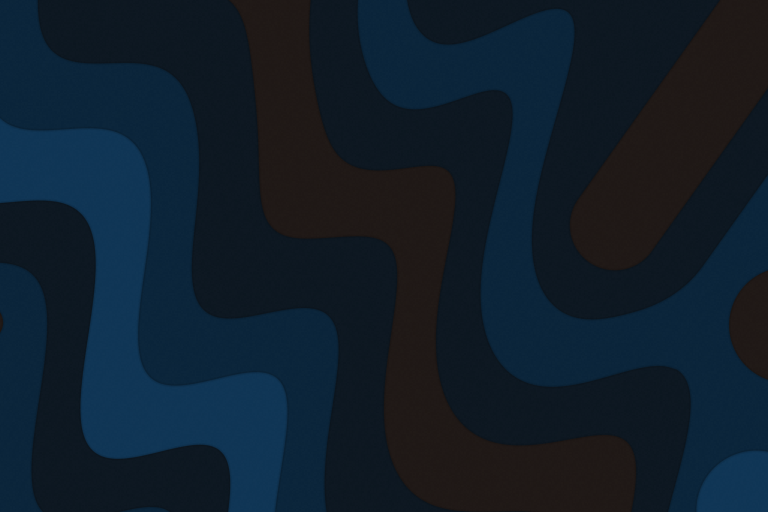
Write a Shadertoy shader that draws this background.

```glsl
// Flowing dark camouflage: wavy diagonal bands in navy, teal, blue and brown.
// A slanted ramp is bent by a chirped cosine and sliced into bands at set levels;
// a capsule and a few discs are laid over it, then a faint rim and grain are added.

const vec3 NIGHT = vec3(0.052, 0.092, 0.130);
const vec3 TEAL  = vec3(0.043, 0.145, 0.230);
const vec3 BLUE  = vec3(0.062, 0.210, 0.335);
const vec3 BROWN = vec3(0.124, 0.097, 0.088);

float hash(vec2 p) {
    return fract(sin(dot(p, vec2(12.9898, 78.233))) * 43758.5453);
}

float softMin(float a, float b, float k) {
    float h = max(k - abs(a - b), 0.0) / k;
    return min(a, b) - 0.25 * k * h * h;
}

float capsule(vec2 p, vec2 a, vec2 axis, float r) {
    p -= a;
    return length(p - axis * clamp(dot(p, axis), 0.0, 1.0)) - r;
}

// Height of the bent ramp; its level lines are the band borders
float bandField(vec2 p) {
    float across = p.x - 0.58 * p.y;
    float along = 0.98 * p.x + 0.77 * p.y;
    float bump = (along - 1.27) / 0.293;
    float cycles = (along - 0.5) / 0.691 + 0.14 * exp(-bump * bump);

    vec2 calm = (p - vec2(0.625, 0.176)) / 0.293;
    float swing = mix(0.127, 0.195, smoothstep(0.35, 0.9, across));
    swing *= 1.0 - 0.6 * exp(-dot(calm, calm));
    float field = across - swing * cos(6.2832 * cycles);

    // Let the ramp fall again beyond the slanted ridge on the right
    float beyond = dot(p - vec2(1.201, 0.44), vec2(0.814, 0.58));
    float fall = max(0.908 + 1.7 * (0.186 - beyond), 0.78);
    return softMin(field, fall, 0.09);
}

// Covers where dist is negative, and keeps track of the nearest border
void paint(inout vec3 color, inout float border, float dist, vec3 ink) {
    float aa = 0.75 / iResolution.y;
    float cover = 1.0 - smoothstep(-aa, aa, dist);
    color = mix(color, ink, cover);
    border = min(mix(border, 1.0, cover), abs(dist));
}

void mainImage(out vec4 fragColor, in vec2 fragCoord) {
    // Canvas height is one unit, y runs downwards
    vec2 p = vec2(fragCoord.x, iResolution.y - fragCoord.y) / iResolution.y;

    // Wavy bands, from the left edge to the right
    float field = bandField(p);
    float e = 0.001;
    vec2 slope = vec2(bandField(p + vec2(e, 0.0)) - bandField(p - vec2(e, 0.0)),
                      bandField(p + vec2(0.0, e)) - bandField(p - vec2(0.0, e))) / (2.0 * e);
    float steep = max(length(slope), 0.2);
    float levels[8] = float[8](-0.371, -0.205, -0.010, 0.166, 0.367, 0.547, 0.713, 0.908);
    vec3 inks[8] = vec3[8](NIGHT, BLUE, TEAL, NIGHT, BROWN, NIGHT, TEAL, NIGHT);
    vec3 color = TEAL;
    float border = 1.0;
    for (int i = 0; i < 8; i++) {
        paint(color, border, (levels[i] - field) / steep, inks[i]);
    }

    // Brown tongue and the discs cut by the canvas edges
    paint(color, border, capsule(p, vec2(1.201, 0.44), vec2(0.58, -0.814), 0.088), BROWN);
    paint(color, border, length(p - vec2(1.537, 0.635)) - 0.113, BROWN);
    paint(color, border, length(p - vec2(-0.03, 0.63)) - 0.036, BROWN);
    paint(color, border, length(p - vec2(1.477, 0.997)) - 0.117, BLUE);

    // Thin dark rim and fine grain
    color *= 1.0 - 0.14 * (1.0 - smoothstep(0.0, 0.005, border));
    color += 0.008 * (hash(floor(p * 342.0)) - 0.5);
    fragColor = vec4(color, 1.0);
}
```
